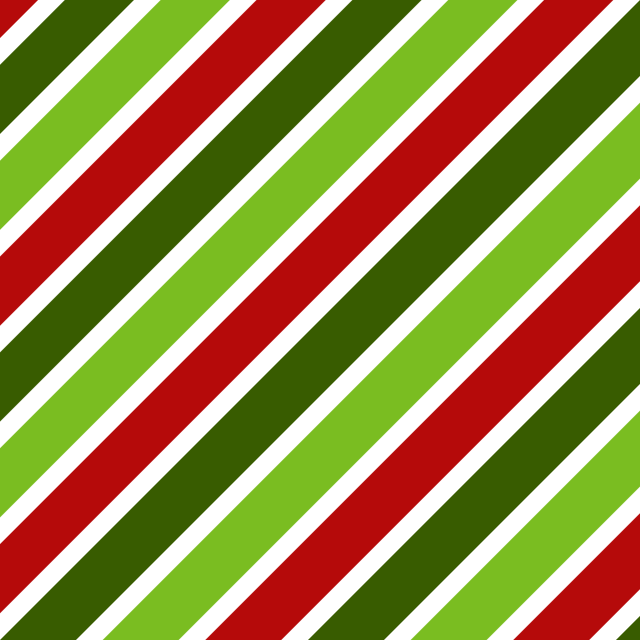
Give the GLSL for this pattern, as a Shadertoy shader.

```glsl
// Diagonal stripes in dark green, light green and red, parted by white gaps.
// The signed offset from the rising diagonal is cut into repeating bands;
// the bands below the diagonal are slightly wider than those above it.

// Cycles through the three stripe colours by band number.
vec3 stripeColor(float band) {
    float k = mod(band, 3.0);
    return k < 0.5 ? vec3(0.22, 0.36, 0.00)
         : k < 1.5 ? vec3(0.48, 0.74, 0.13)
                   : vec3(0.71, 0.04, 0.04);
}

void mainImage(out vec4 fragColor, in vec2 fragCoord) {
    vec2 uv = fragCoord / iResolution.xy;
    float gap = 0.0417;

    // Offset across the stripes, shifted so bands meet mid-gap
    float offset = uv.x - uv.y + 0.5 * gap;
    float pitch = offset < 0.0 ? 0.1498 : 0.1604;

    // Band number and distance outside the stripe's edge
    float band = floor(offset / pitch);
    float center = (band + 0.5) * pitch;
    float edge = abs(offset - center) - 0.5 * (pitch - gap);

    // One pixel of smoothing, measured along the offset axis
    float blur = 0.7 * length(1.0 / iResolution.xy);
    float gapMask = smoothstep(-blur, blur, edge);

    fragColor = vec4(mix(stripeColor(band), vec3(1.0), gapMask), 1.0);
}
```
